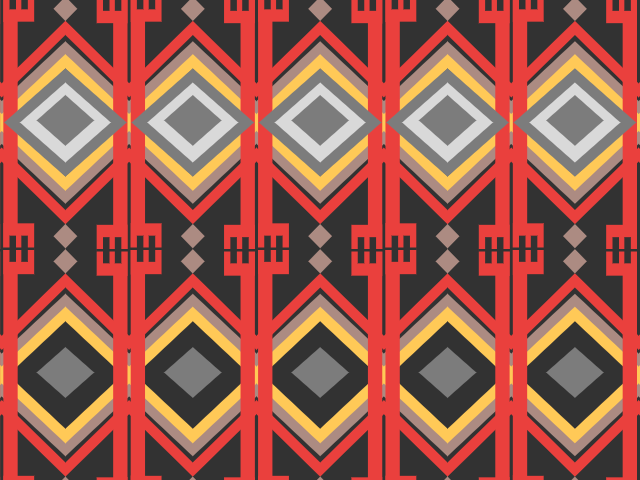
Give the GLSL for this pattern, as a WebGL 2 fragment shader.

```glsl
#version 300 es
precision highp float;

uniform vec2 u_resolution;
out vec4 fragColor;

// Lengths are in units of 1/576 of the canvas height
const float VIEW_HEIGHT = 576.0;
const vec2 CELL = vec2(152.85, 303.0);
const vec2 FIRST_CENTRE = vec2(78.5, 147.0);

const vec3 CHARCOAL = vec3(0.196);
const vec3 RED = vec3(0.918, 0.251, 0.239);
const vec3 MAUVE = vec3(0.675, 0.545, 0.510);
const vec3 YELLOW = vec3(1.0, 0.790, 0.340);
const vec3 GREY = vec3(0.486);
const vec3 SILVER = vec3(0.850);

float diamondDistance(vec2 p, vec2 halfSize) {
    p = abs(p) / halfSize;
    return (p.x + p.y - 1.0) * halfSize.x * halfSize.y / length(halfSize);
}

float boxDistance(vec2 p, vec2 halfSize) {
    vec2 d = abs(p) - halfSize;
    return max(d.x, d.y);
}

float coverage(float distance, float pixel) {
    return clamp(0.5 - distance / pixel, 0.0, 1.0);
}

vec3 paint(vec3 base, vec3 ink, float distance, float pixel) {
    return mix(base, ink, coverage(distance, pixel));
}

// Wraps p so that each repeat is centred on zero
vec2 repeatAround(vec2 p, vec2 centre, vec2 size) {
    return mod(p - centre + 0.5 * size, size) - 0.5 * size;
}

// Nested diamonds that are cut off by the rails
vec3 paintBands(vec3 base, vec2 p, float pixel) {
    vec2 outerShape = vec2(1.02, 1.0);
    vec2 innerShape = vec2(1.065, 1.0);
    base = paint(base, RED, diamondDistance(p, 122.0 * outerShape), pixel);
    base = paint(base, CHARCOAL, diamondDistance(p, 105.0 * outerShape), pixel);
    base = paint(base, MAUVE, diamondDistance(p, 97.5 * innerShape), pixel);
    base = paint(base, YELLOW, diamondDistance(p, 82.0 * innerShape), pixel);
    return paint(base, CHARCOAL, diamondDistance(p, 64.5 * innerShape), pixel);
}

// Toothed block on each rail, a little lower on the right side
vec3 paintBlocks(vec3 base, vec2 p, float pixel) {
    float skew = p.x > 0.0 ? 1.8 : 0.0;
    vec2 q = vec2(abs(p.x), p.y - skew);
    base = paint(base, RED, boxDistance(q - vec2(56.0, 0.0), vec2(18.5, 30.5)), pixel);
    for (int i = 0; i < 2; i++) {
        vec2 toothCentre = vec2(49.0 + 14.2 * float(i), 0.0);
        base = paint(base, CHARCOAL, boxDistance(q - toothCentre, vec2(3.9, 15.7)), pixel);
    }
    return paint(base, CHARCOAL, boxDistance(q - vec2(57.0, 0.0), vec2(20.0, 1.5)), pixel);
}

// Two small stacked diamonds between the large ones
vec3 paintBeads(vec3 base, vec2 p, float pixel) {
    vec2 q = vec2(p.x, abs(p.y) - 15.1);
    return paint(base, MAUVE, diamondDistance(q, vec2(14.3, 14.6)), pixel);
}

// Centre diamonds; the wide one overlaps the rails
vec3 paintCore(vec3 base, vec2 p, bool wide, float pixel) {
    if (wide) {
        base = paint(base, GREY, diamondDistance(p, vec2(73.5, 65.0)), pixel);
        base = paint(base, SILVER, diamondDistance(p, vec2(54.5, 48.0)), pixel);
    }
    float lift = wide ? 2.5 : 3.0;
    return paint(base, GREY, diamondDistance(p + vec2(0.0, lift), vec2(34.5, 30.5)), pixel);
}

void main() {
    float pixel = VIEW_HEIGHT / u_resolution.y;
    vec2 p = gl_FragCoord.xy * pixel;
    p.y = VIEW_HEIGHT - p.y;

    // Local positions around the large diamonds and the gaps between them
    vec2 medallion = repeatAround(p, FIRST_CENTRE, CELL);
    vec2 gap = repeatAround(p, FIRST_CENTRE + vec2(0.0, 0.5 * CELL.y), CELL);
    float row = floor((p.y - FIRST_CENTRE.y) / CELL.y + 0.5);
    bool wideRow = mod(row, 2.0) < 0.5;

    vec3 color = paintBands(CHARCOAL, medallion, pixel);

    // Vertical rails with a thin dark seam between columns
    float railDistance = abs(abs(medallion.x) - 65.9) - 8.6;
    color = paint(color, RED, railDistance, pixel);

    color = paintBlocks(color, gap, pixel);
    color = paintBeads(color, gap, pixel);
    color = paintCore(color, medallion, wideRow, pixel);

    fragColor = vec4(color, 1.0);
}
```
